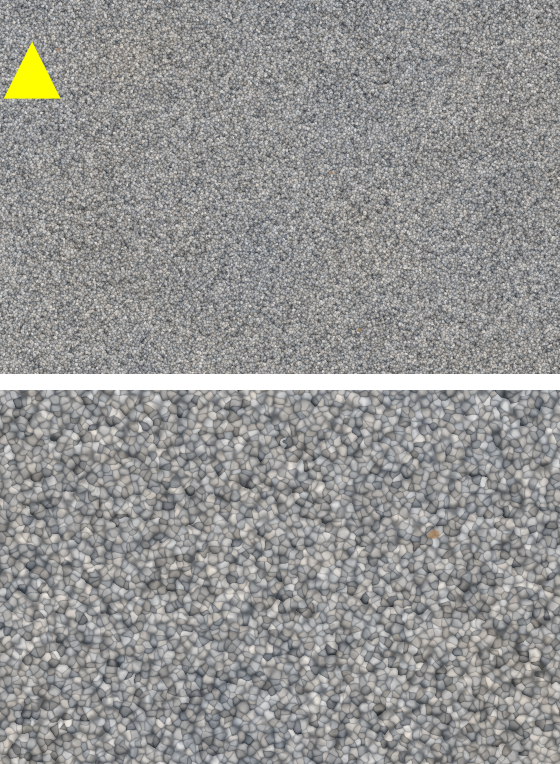
Top: the whole. Bottom: its middle third, enlarged.
Write a WebGL 2 fragment shader that draws this texture.

```glsl
#version 300 es
precision highp float;
// Fine grey gravel seen from above, with a flat yellow triangle at upper left.
// Stones are rounded, freely jittered Voronoi cells on a turned and warped grid,
// with dark pits between them; slow noise mottles the ground, rare flecks dot it.

#define GRAINS 148.0       // stones per canvas height
#define MEAN_GREY 0.541
#define TONE_SPREAD 0.19   // brightness variation between stones
#define PIT_DEPTH 0.25     // darkening between stones
#define RELIEF 0.08        // light from the upper left
#define GRIT 0.13          // rough grain across the stones
#define TINT_SPREAD 0.03   // warm and cool variation between stones
#define MOTTLE 0.05        // slow brightness variation
#define FLECK_CHANCE 0.12
#define TRIANGLE_APEX vec2(0.0859, 0.8887)
#define TRIANGLE_SIZE vec2(0.0762, 0.1523) // half width, height
#define YELLOW vec3(1.0, 1.0, 0.0)

uniform vec2 u_resolution;
out vec4 fragColor;

// Three random values in 0..1 for an integer cell.
vec3 hash3(vec2 cell, uint seed) {
    uvec3 v = uvec3(uvec2(ivec2(cell) + 4096), seed);
    v = v * 1664525u + 1013904223u;
    v.x += v.y * v.z; v.y += v.z * v.x; v.z += v.x * v.y;
    v ^= v >> 16u;
    v.x += v.y * v.z; v.y += v.z * v.x; v.z += v.x * v.y;
    return vec3(v >> 8u) / 16777216.0;
}

float valueNoise(vec2 p, uint seed) {
    vec2 cell = floor(p), f = fract(p);
    f = f * f * (3.0 - 2.0 * f);
    float low = mix(hash3(cell, seed).x, hash3(cell + vec2(1, 0), seed).x, f.x);
    float high = mix(hash3(cell + vec2(0, 1), seed).x, hash3(cell + 1.0, seed).x, f.x);
    return mix(low, high, f.y);
}

float mottleNoise(vec2 p, uint seed) {
    float sum = 0.0, weight = 0.5;
    for (uint octave = 0u; octave < 4u; octave++) {
        sum += weight * (valueNoise(p, seed + octave) - 0.5);
        p = p * 2.1 + 3.7;
        weight *= 0.6;
    }
    return sum;
}

// Colour of the stone layer at one point.
vec3 gravel(vec2 p) {
    // Turning and warping the grid hides its rows and roughens the outlines.
    vec2 q = mat2(0.83, 0.56, -0.56, 0.83) * p * GRAINS;
    q += 0.5 * vec2(valueNoise(q * 1.3, 5u), valueNoise(q * 1.3, 6u));
    vec2 base = floor(q), nearestCell = base, toPoint = vec2(0.0);
    float nearest = 9.0, second = 9.0;
    for (int y = -1; y <= 1; y++) {
        for (int x = -1; x <= 1; x++) {
            vec2 cell = base + vec2(x, y);
            vec2 away = q - cell - hash3(cell, 1u).xy;
            float d = length(away);
            if (d < nearest) {
                second = nearest;
                nearest = d;
                nearestCell = cell;
                toPoint = away;
            } else {
                second = min(second, d);
            }
        }
    }
    vec3 random = hash3(nearestCell, 2u);
    float dome = 1.0 - smoothstep(0.2, 0.85, nearest);
    float body = dome * smoothstep(-0.15, 0.25, second - nearest);
    float grey = MEAN_GREY + TONE_SPREAD * (random.x + random.y - 1.0)
               + PIT_DEPTH * (body - 0.48)
               + RELIEF * dot(toPoint, vec2(-0.17, 0.98))
               + GRIT * (valueNoise(q * 2.3, 7u) - 0.5);
    // Light stones lean warm, dark ones cool.
    float warmth = TINT_SPREAD * (random.z - 0.5) + 0.05 * (grey - MEAN_GREY);
    return grey + warmth * vec3(1.0, 0.1, -1.0);
}

// Sparse ochre flecks on a coarse grid.
float fleckMask(vec2 p, float pixel) {
    vec2 q = p * 5.0, cell = floor(q);
    vec3 random = hash3(cell, 3u);
    vec2 offset = (fract(q) - 0.15 - 0.7 * random.xy) / 5.0;
    float radius = 0.003 + 0.003 * valueNoise(p * 300.0, 4u);
    float mask = 1.0 - smoothstep(-pixel, pixel, length(offset) - radius);
    return mask * step(random.z, FLECK_CHANCE);
}

float triangleDistance(vec2 p) {
    vec2 d = p - TRIANGLE_APEX;
    float side = dot(vec2(abs(d.x), d.y), normalize(TRIANGLE_SIZE.yx));
    return max(side, -TRIANGLE_SIZE.y - d.y);
}

void main() {
    float pixel = 1.0 / u_resolution.y;
    vec2 p = gl_FragCoord.xy * pixel;

    // Four samples per pixel keep the stone edges smooth.
    vec3 colour = vec3(0.0);
    for (int i = 0; i < 4; i++) {
        vec2 offset = vec2(i % 2, i / 2) * 0.5 - 0.25;
        colour += 0.25 * gravel(p + offset * pixel);
    }

    // Slow variation of brightness and warmth over the ground.
    colour += MOTTLE * mottleNoise(p * 4.0, 10u);
    colour += 0.03 * mottleNoise(p * 3.0, 20u) * vec3(1.0, 0.2, -1.0);

    colour = mix(colour, vec3(0.68, 0.52, 0.36), 0.7 * fleckMask(p, pixel));
    float inside = clamp(0.5 - triangleDistance(p) / pixel, 0.0, 1.0);
    fragColor = vec4(clamp(mix(colour, YELLOW, inside), 0.0, 1.0), 1.0);
}
```
